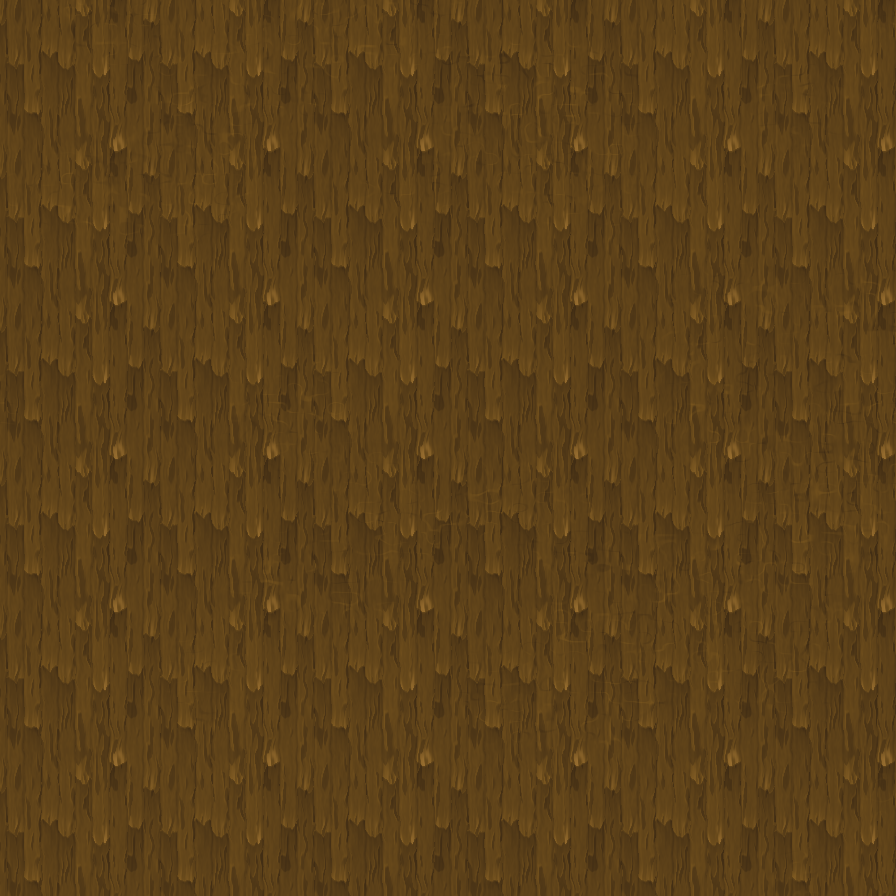
Reproduce this texture procedurally as a three.js fragment shader.

```glsl
#define REPEATS 5.833
#define PLANKS 9.0
#define TILE_SHIFT 0.38
#define SOFT 0.014
#define RAGGED 0.035
#define ROUNDING 0.035
#define GRAIN 0.32
#define CRACK_DEPTH 0.36
#define WEAR 0.3
#define DARK_BARK vec3(0.295, 0.205, 0.085)
#define LIGHT_BARK vec3(0.46, 0.325, 0.115)
#define TIP_COLOR vec3(0.62, 0.45, 0.2)

varying vec2 vUv;

float hash(vec2 p) {
  return fract(sin(dot(p, vec2(127.1, 311.7))) * 43758.5453);
}

// Value noise that wraps after the given number of cells
float noise(vec2 p, vec2 period) {
  vec2 i = floor(p);
  vec2 f = fract(p);
  f = f * f * (3.0 - 2.0 * f);
  vec2 a = mod(i, period);
  vec2 b = mod(i + 1.0, period);
  return mix(mix(hash(a), hash(vec2(b.x, a.y)), f.x),
             mix(hash(vec2(a.x, b.y)), hash(b), f.x), f.y);
}

// Height of the lower end of each plank, measured down the tile
float plankEnd(float plank) {
  mat3 ends = mat3(0.45, 0.09, 0.49, 0.99, 0.39, 0.15, 0.43, 0.745, 0.36);
  float end = 0.0;
  for (int i = 0; i < 3; i++) {
    for (int j = 0; j < 3; j++) {
      if (abs(float(i * 3 + j) - plank) < 0.5) end = ends[i][j];
    }
  }
  return end;
}

float crackMask(vec2 p) {
  return smoothstep(0.66, 0.78, noise(p, vec2(54.0, 64.0)));
}

void main() {
  vec2 q = vec2(vUv.x * REPEATS - TILE_SHIFT, (1.0 - vUv.y) * REPEATS);
  vec2 tile = fract(q);

  // Planks with wavering sides
  float waver = noise(tile * vec2(9.0, 14.0), vec2(9.0, 14.0)) - 0.5;
  float x = fract(tile.x + 0.014 * waver);
  float plank = min(floor(x * PLANKS), PLANKS - 1.0);
  float across = fract(x * PLANKS);
  float bow = 2.0 * across - 1.0;

  // Rounded, ragged ends; along runs from 0 at the top to 1 at the lower end
  float ragged = noise(vec2(x * 63.0, plank), vec2(63.0, 16.0)) - 0.5;
  float end = plankEnd(plank) - ROUNDING * bow * bow + RAGGED * ragged;
  float along = fract(q.y - end);

  // Shadow under the plank above, lighter towards the tip
  float tint = hash(vec2(plank, 4.0)) - 0.5;
  float shade = 0.37 + 0.14 * tint + 0.15 * smoothstep(0.0, 0.6, along);
  shade -= 0.28 * exp(-along * 10.0);
  shade += 0.32 * exp((along - 1.0) * 16.0);

  // Fine fibres
  float fibre = noise(vec2(x * 90.0, along * 9.0), vec2(90.0, 64.0));
  float fleck = noise(vec2(x * 126.0, along * 40.0), vec2(126.0, 64.0));
  shade += GRAIN * (0.65 * fibre + 0.35 * fleck - 0.5);

  // Slanting cracks with a lit flank
  float warp = noise(vec2(x * 18.0, along * 11.0), vec2(18.0, 64.0));
  vec2 crackPos = vec2(x * 54.0 + 1.8 * warp, along * 8.0);
  float crack = crackMask(crackPos);
  float flank = crackMask(crackPos + vec2(0.4, 0.1)) * (1.0 - crack);
  shade += 0.2 * flank - CRACK_DEPTH * crack;

  // Dark gap on one side, light bevel on the other
  float broken = 0.4 + 0.6 * noise(vec2(plank, along * 16.0), vec2(9.0, 64.0));
  shade -= 0.32 * broken * smoothstep(0.84, 0.96, across);
  shade -= 0.32 * broken * (1.0 - smoothstep(0.0, 0.06, across));
  shade += 0.14 * broken * smoothstep(0.05, 0.12, across)
         * (1.0 - smoothstep(0.14, 0.24, across));

  // Wear that does not follow the tile
  vec2 wide = vec2(512.0);
  float border = smoothstep(0.65, 1.0, max(vUv.x, vUv.y));
  float patchMask = smoothstep(0.6, 0.85, noise(vUv * 9.0 + 3.0, wide) + 0.15 * border);
  float contour = abs(noise(vUv * vec2(64.0, 90.0), wide) - 0.5);
  float scratch = 1.0 - smoothstep(0.02, 0.09, contour);
  float sheen = noise(vUv * vec2(80.0, 60.0) + 40.0, wide) - 0.45;
  shade += WEAR * 2.0 * patchMask * scratch * sheen;
  shade += 0.08 * (noise(vUv * 5.0 + 20.0, wide) - 0.5);

  vec3 color = mix(DARK_BARK, LIGHT_BARK, clamp(shade, -0.25, 1.15));

  // Pale splinters on the tips, strongest on two neighbouring planks
  float strength = abs(plank - 2.5) < 0.6 ? 0.85 : 0.35;
  float splinter = smoothstep(0.35, 0.8, fibre) * (1.0 - bow * bow);
  float tip = smoothstep(0.86, 0.98, along) * splinter * strength;
  color = mix(color, TIP_COLOR, tip * (1.0 - crack));

  // Soft step from a tip into the shadow below it
  vec3 rim = mix(DARK_BARK, LIGHT_BARK, 0.55);
  color = mix(rim, color, smoothstep(0.0, SOFT, along));

  gl_FragColor = vec4(color, 1.0);
}
```
